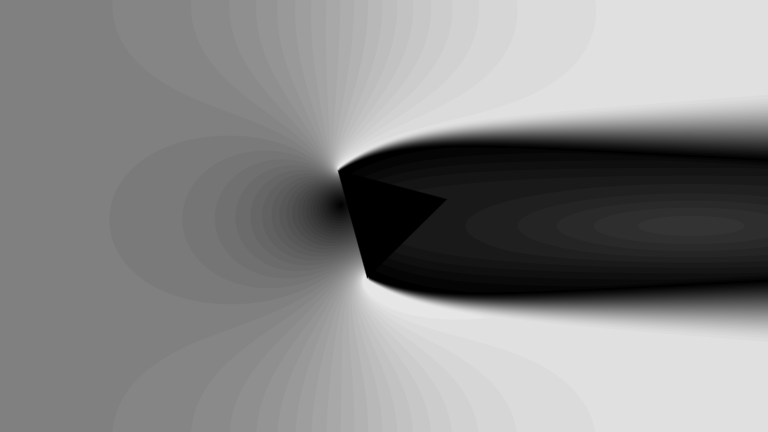
Write a Shadertoy shader that draws this background.

```glsl
// Grey speed map of channel flow past a triangular wedge, with its slow wake.

#define INFLOW 0.50      // speed far upstream
#define OUTFLOW 0.88     // speed beside the wake
#define PEAK 0.90        // brightest speed
#define LEVELS 50.0      // contour bands per unit of speed
#define SPREAD 0.09      // growth of the shear layers
#define BEND 0.13        // length over which the wake widens
#define TOP vec2(0.782, 0.606)
#define TAIL vec2(1.035, 0.539)
#define BOTTOM vec2(0.850, 0.356)

const float PI = 3.14159265;

vec2 complexDiv(vec2 a, vec2 b) {
    return vec2(dot(a, b), a.y * b.x - a.x * b.y) / max(dot(b, b), 1e-7);
}

vec2 complexSinh(vec2 z) {
    return vec2(sinh(z.x) * cos(z.y), cosh(z.x) * sin(z.y));
}

vec2 complexLog(vec2 z) {
    return vec2(0.5 * log(max(dot(z, z), 1e-7)), atan(z.y, z.x));
}

// Signed distance to the line a-b, positive on its left
float sideOf(vec2 p, vec2 a, vec2 b) {
    vec2 d = normalize(b - a);
    return dot(p - a, vec2(-d.y, d.x));
}

// Ideal flow: a sheet of sources on the front face, mirrored by the walls
float outerSpeed(vec2 p) {
    vec2 inset = vec2(0.004, 0.0);
    vec2 a = TOP + inset, c = BOTTOM + inset;
    vec2 ratio = complexDiv(complexSinh(PI * (p - a)), complexSinh(PI * (p - c)));
    vec2 push = complexDiv(complexLog(ratio), PI * (c - a));
    vec2 velocity = 0.5 * (OUTFLOW - INFLOW) * push;
    velocity.x += 0.5 * (OUTFLOW + INFLOW);
    return min(length(velocity), PEAK);
}

// Depth inside one edge of the wake (x) and half thickness of its layer (y)
vec2 shearLayer(vec2 p, vec2 corner, float rise, float side) {
    float run = max(p.x - corner.x, 0.0);
    float edge = corner.y + rise * (1.0 - exp(-run / BEND));
    return vec2(side * (edge - p.y), 0.005 + SPREAD * run);
}

// Reversed flow behind the wedge, strongest in a long oval
float backflow(vec2 p, float depth) {
    vec2 q = (p - vec2(1.60, 0.477)) / vec2(0.40, 0.075);
    return (0.09 + 0.11 * exp(-dot(q, q))) * smoothstep(0.0, 0.13, depth);
}

// Contour steps with edges softened over one pixel
float banded(float v) {
    float k = v * LEVELS;
    float w = clamp(fwidth(k), 0.001, 1.0);
    float stepUp = clamp((fract(k) - 0.5) / w + 0.5, 0.0, 1.0);
    return (floor(k) + stepUp) / LEVELS;
}

void mainImage(out vec4 fragColor, in vec2 fragCoord) {
    vec2 p = fragCoord / iResolution.y;
    float pixel = 1.0 / iResolution.y;

    // Wake between the two shear layers, behind the front face
    vec2 upper = shearLayer(p, TOP, 0.092, 1.0);
    vec2 lower = shearLayer(p, BOTTOM, -0.070, -1.0);
    float face = sideOf(p, TOP, BOTTOM);
    float wake = smoothstep(-upper.y, upper.y, upper.x)
               * smoothstep(-lower.y, lower.y, lower.x)
               * smoothstep(-0.002, 0.006, face);

    // Signed speed crosses zero in the dark streaks
    float reverse = backflow(p, min(upper.x, lower.x));
    float speed = abs(mix(outerSpeed(p), -reverse, wake));
    float grey = banded(speed);

    // Solid wedge
    float wedge = min(face, min(sideOf(p, BOTTOM, TAIL), sideOf(p, TAIL, TOP)));
    grey *= 1.0 - smoothstep(-pixel, pixel, wedge);

    fragColor = vec4(vec3(grey), 1.0);
}
```
